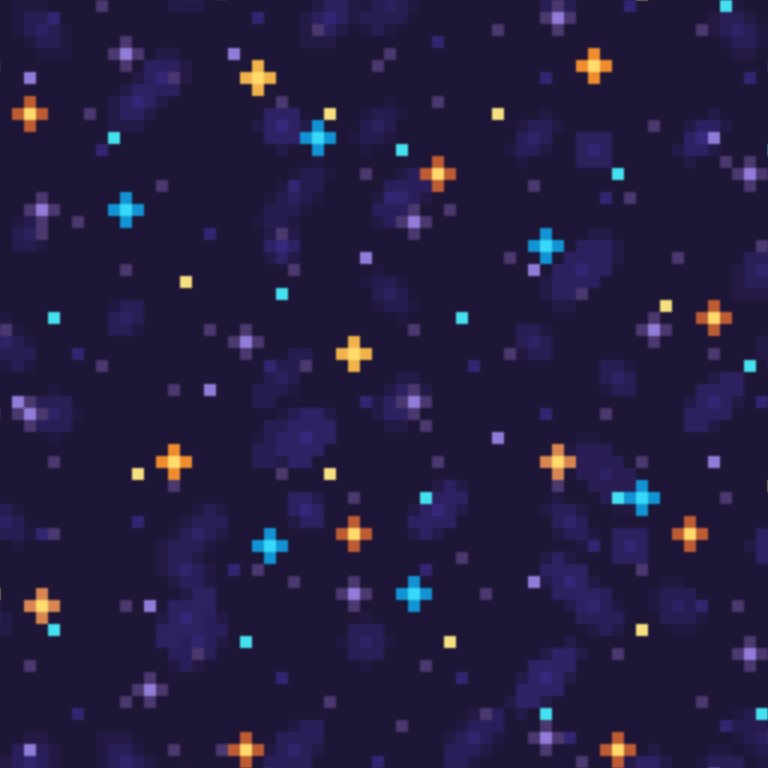
Reproduce this pattern procedurally as a Shadertoy shader.

```glsl
// A night sky in chunky pixel art: plus-shaped stars, single-cell stars and
// faint diagonal nebula wisps. Each layer splits a 64-cell grid into blocks and
// hashes one feature per block; cell borders are blended for soft edges.

const float CELLS = 64.0;
const vec3 NIGHT = vec3(0.118, 0.085, 0.212);
const vec3 INDIGO = vec3(0.22, 0.16, 0.50);
const vec3 DUSK = vec3(0.29, 0.22, 0.43);
const vec3 LAVENDER = vec3(0.57, 0.49, 0.85);

vec3 hash3(vec2 id, float seed) {
    vec3 p = fract(vec3(id, seed) * vec3(0.1031, 0.1030, 0.0973));
    p += dot(p, p.yxz + 33.33);
    return fract((p.xxy + p.yxx) * p.zyx);
}

// Low-discrepancy value per block, so that every kind gets its fair share
float spread(vec2 id, float shift) {
    return fract(dot(id, vec2(0.7549, 0.5698)) + shift);
}

// Strongest nebula wisp over a cell, in flat steps of brightness
float nebula(vec2 cell) {
    vec2 home = floor(cell / 8.0);
    float glow = 0.0;
    for (int y = -1; y <= 1; y++)
    for (int x = -1; x <= 1; x++) {
        vec2 id = home + vec2(x, y);
        if (spread(id, 0.37) > 0.78) continue;
        vec3 place = hash3(id, 11.0);
        vec3 shape = hash3(id, 23.0);
        vec2 v = cell - id * 8.0 - floor(place.xy * 8.0);
        float lean = place.z < 0.65 ? 1.0 : -1.0;
        vec2 axes = vec2(v.x + lean * v.y, v.x - lean * v.y) * 0.707;
        float d = length(axes / vec2(mix(1.3, 3.2, shape.x), mix(1.1, 1.7, shape.y)));
        float steps = 0.25 * step(d, 1.3) + 0.4 * step(d, 1.0) + 0.35 * step(d, 0.3);
        glow = max(glow, steps * mix(0.5, 1.0, shape.z));
    }
    return glow;
}

// Single-cell stars, at most one per 4 x 4 block
vec3 addDots(vec3 color, vec2 cell) {
    vec2 id = floor(cell / 4.0);
    vec2 spot = floor(hash3(id, 41.0).xy * 4.0);
    if (cell - id * 4.0 != spot) return color;
    float kind = spread(id, 0.13);
    if (kind < 0.055) return vec3(0.27, 0.88, 0.94);
    if (kind < 0.095) return vec3(0.97, 0.88, 0.50);
    if (kind < 0.145) return LAVENDER;
    if (kind < 0.40) return DUSK;
    if (kind < 0.50) return mix(NIGHT, INDIGO, 0.8);
    return color;
}

// Plus-shaped stars, at most one per 8 x 8 block, kept inside its border
vec3 addPluses(vec3 color, vec2 cell) {
    vec2 id = floor(cell / 8.0);
    vec3 h = hash3(id, 67.0);
    vec2 v = abs(cell - id * 8.0 - 1.0 - floor(h.xy * 6.0));
    float reach = v.x + v.y;
    float kind = spread(id, 0.61);
    if (reach > 1.5 || kind > 0.5) return color;

    vec3 core = vec3(1.0, 0.86, 0.42);
    vec3 arm = vec3(0.74, 0.36, 0.20);                  // rust
    if (h.z > 0.35) arm = vec3(0.85, 0.53, 0.32);       // copper
    if (h.z > 0.60) arm = vec3(0.94, 0.55, 0.18);       // orange
    if (h.z > 0.85) arm = vec3(0.95, 0.70, 0.30);       // gold
    if (kind > 0.19) {
        core = vec3(0.22, 0.85, 0.97);
        arm = vec3(0.07, 0.58, 0.83);
    }
    if (kind > 0.30) {
        core = LAVENDER;
        arm = DUSK;
    }
    return reach < 0.5 ? core : arm;
}

vec3 cellColor(vec2 cell) {
    vec3 color = mix(NIGHT, INDIGO, nebula(cell));
    return addPluses(addDots(color, cell), cell);
}

void mainImage(out vec4 fragColor, in vec2 fragCoord) {
    vec2 p = fragCoord / iResolution.y * CELLS - 0.5;
    vec2 cell = floor(p);

    // Blend the four nearest cells across a narrow border
    float soft = min(0.5, max(0.17, 0.75 * CELLS / iResolution.y));
    vec2 w = smoothstep(0.5 - soft, 0.5 + soft, p - cell);
    vec3 low = mix(cellColor(cell), cellColor(cell + vec2(1, 0)), w.x);
    vec3 high = mix(cellColor(cell + vec2(0, 1)), cellColor(cell + vec2(1, 1)), w.x);
    fragColor = vec4(mix(low, high, w.y), 1.0);
}
```
